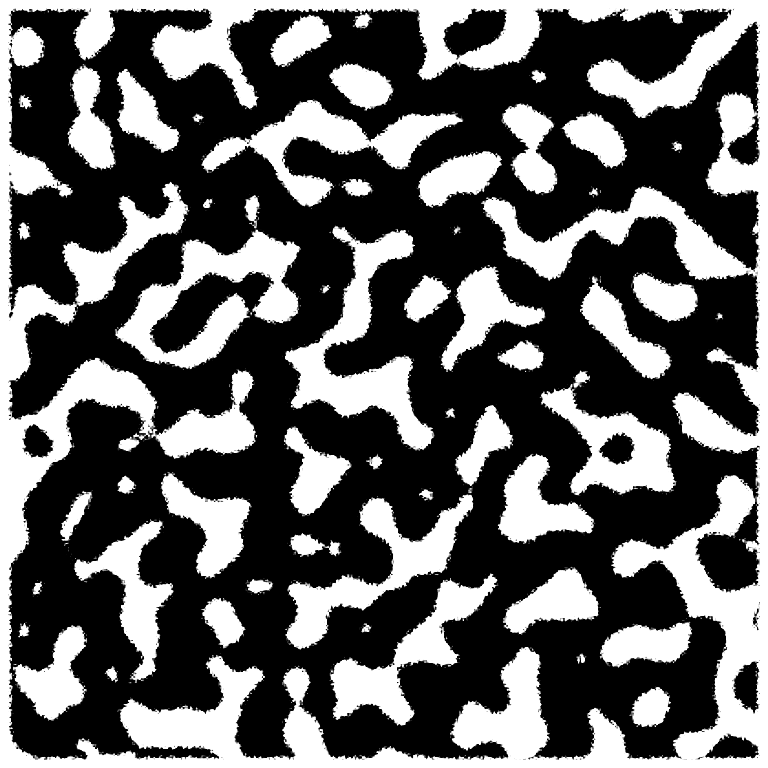
Reproduce this texture procedurally as a three.js fragment shader.

```glsl
varying vec2 vUv;

#define CELLS 18.0        // gradient lattice cells across the canvas
#define LEVEL 0.083       // noise level above which ink turns to paper
#define MARGIN 0.0138     // white frame width
#define CORNER 0.004      // rounding of the frame corners
#define GRAIN 420.0       // edge grains across the canvas
#define FRAY 0.006        // reach of the ragged edge
#define SOFTNESS 0.0015   // half width of the edge blend
#define SEED vec2(37.25, 11.6)
#define INK vec3(0.0)
#define PAPER vec3(1.0)

float hash(vec2 p) {
  vec3 q = fract(vec3(p.xyx) * 0.1031);
  q += dot(q, q.yzx + 33.33);
  return fract((q.x + q.y) * q.z);
}

vec2 fade(vec2 f) {
  return f * f * (3.0 - 2.0 * f);
}

float valueNoise(vec2 p) {
  vec2 cell = floor(p);
  vec2 w = fade(fract(p));
  float bottom = mix(hash(cell), hash(cell + vec2(1.0, 0.0)), w.x);
  float top = mix(hash(cell + vec2(0.0, 1.0)), hash(cell + vec2(1.0, 1.0)), w.x);
  return mix(bottom, top, w.y);
}

// Height at an offset from a lattice corner with a random slope direction
float ramp(vec2 corner, vec2 offset) {
  float angle = 6.28319 * hash(corner);
  return dot(vec2(cos(angle), sin(angle)), offset);
}

float gradientNoise(vec2 p) {
  vec2 cell = floor(p);
  vec2 f = fract(p);
  vec2 w = fade(f);
  vec2 e = vec2(1.0, 0.0);
  float bottom = mix(ramp(cell, f), ramp(cell + e, f - e), w.x);
  float top = mix(ramp(cell + e.yx, f - e.yx), ramp(cell + e.xx, f - e.xx), w.x);
  return mix(bottom, top, w.y);
}

// Approximate signed distance to the blob outlines, positive inside
float blobDistance(vec2 uv) {
  vec2 p = uv * CELLS + SEED;
  vec2 stepX = vec2(0.02, 0.0);
  vec2 slope = vec2(gradientNoise(p + stepX) - gradientNoise(p - stepX),
                    gradientNoise(p + stepX.yx) - gradientNoise(p - stepX.yx)) / (2.0 * stepX.x);
  return (gradientNoise(p) - LEVEL) / (max(length(slope), 0.3) * CELLS);
}

// Signed distance to the rounded frame, positive in the margin
float frameDistance(vec2 uv) {
  vec2 q = abs(uv - 0.5) - (0.5 - MARGIN - CORNER);
  return length(max(q, 0.0)) + min(max(q.x, q.y), 0.0) - CORNER;
}

void main() {
  float shape = max(blobDistance(vUv), frameDistance(vUv));

  // Fine grain pushes the outline in and out
  float fray = FRAY * (valueNoise(vUv * GRAIN + SEED.yx) - 0.5);
  float paper = smoothstep(-SOFTNESS, SOFTNESS, shape + fray);

  gl_FragColor = vec4(mix(INK, PAPER, paper), 1.0);
}
```
